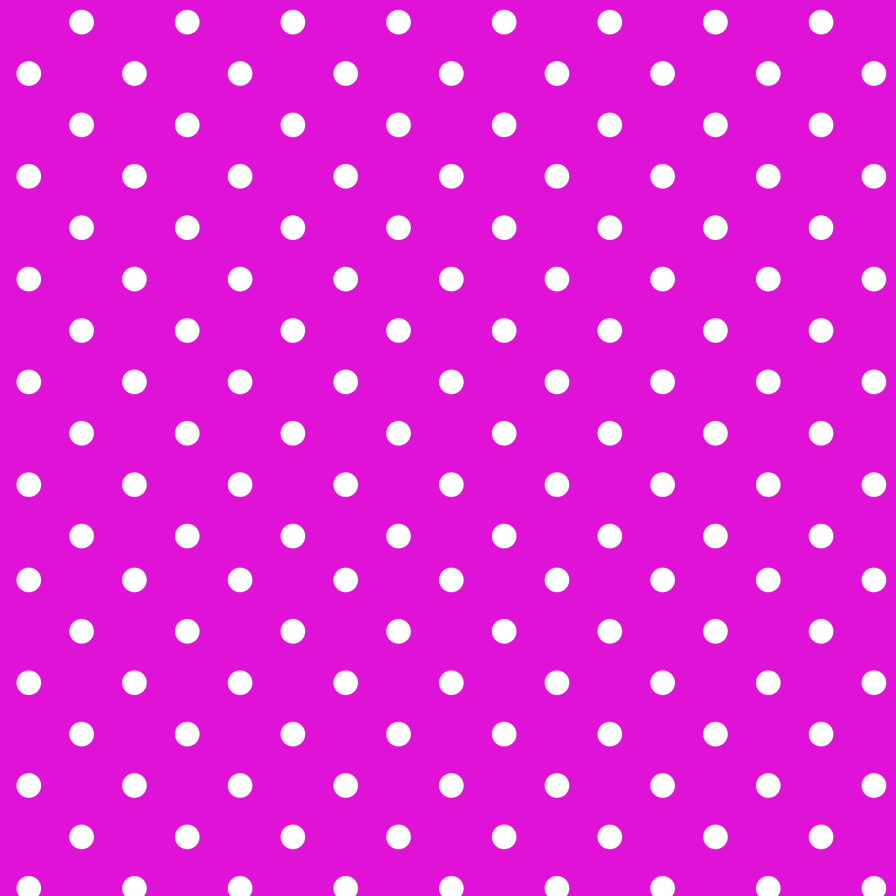
Write a WebGL 1 fragment shader that draws this pattern.

```glsl
precision highp float;

uniform vec2 u_resolution;

const vec3 MAGENTA = vec3(0.878, 0.071, 0.847);
const vec3 WHITE = vec3(0.996, 1.0, 0.996);
const vec2 PITCH = vec2(0.1179, 0.05736);      // dot spacing, row spacing
const vec2 FIRST_DOT = vec2(0.0911, 0.0247);   // measured from the top left
const float DOT_RADIUS = 0.0137;
const float SEAM_DEPTH = 0.6225;
const float SEAM_OVERLAP = 0.0084;

// Rows below the seam sit slightly higher, narrowing one gap.
float closeSeam(float depth, float seam, float overlap) {
  return depth + overlap * step(seam, depth);
}

// Signed distance to the nearest dot; odd rows shift by half a pitch.
float staggeredDots(vec2 p, vec2 pitch, float radius) {
  float row = floor(p.y / pitch.y + 0.5);
  float x = p.x / pitch.x + 0.5 * mod(row, 2.0);
  vec2 offset = vec2(fract(x + 0.5) - 0.5, p.y / pitch.y - row);
  return length(offset * pitch) - radius;
}

float coverage(float dist, float pixel) {
  return 1.0 - smoothstep(-0.75 * pixel, 0.75 * pixel, dist);
}

void main() {
  vec2 p = gl_FragCoord.xy / u_resolution;
  p.y = closeSeam(1.0 - p.y, SEAM_DEPTH, SEAM_OVERLAP);

  float pixel = 1.0 / min(u_resolution.x, u_resolution.y);
  float dist = staggeredDots(p - FIRST_DOT, PITCH, DOT_RADIUS);
  gl_FragColor = vec4(mix(MAGENTA, WHITE, coverage(dist, pixel)), 1.0);
}
```
